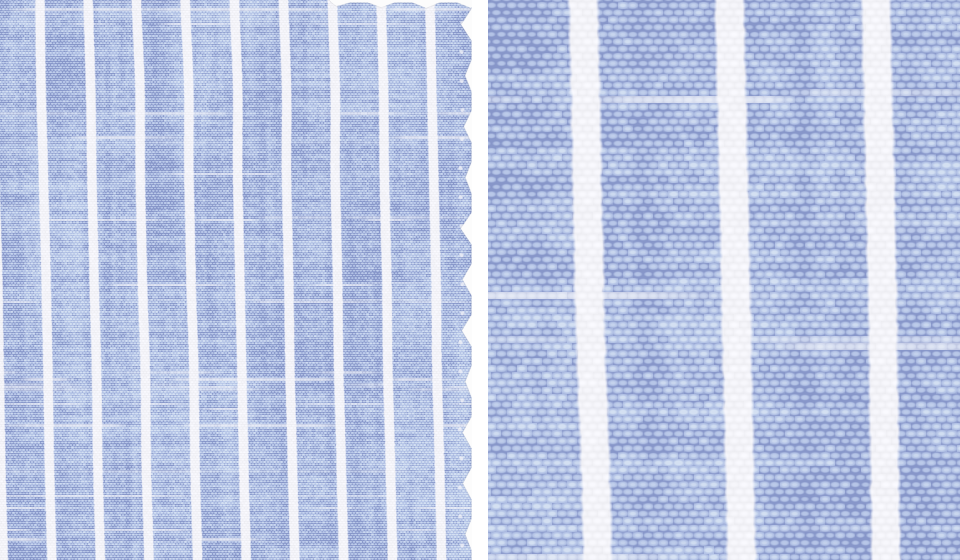
Left, the full canvas; right, a detail of the centre.
Write a Shadertoy shader that draws this texture.

```glsl
const float PITCH = 0.1033;       // stripe spacing, canvas width = 1
const float STRIPE_HALF = 0.0102; // half the width of a stripe
const vec2 THREADS = vec2(140.0, 195.0);

const vec3 DEEP_BLUE = vec3(0.53, 0.59, 0.79);
const vec3 MID_BLUE = vec3(0.71, 0.77, 0.905);
const vec3 PALE_BLUE = vec3(0.83, 0.88, 0.95);
const vec3 WHITE_YARN = vec3(0.955, 0.955, 0.975);
const vec3 PAPER = vec3(0.99);

float hash(vec2 p) {
    return fract(sin(dot(p, vec2(127.1, 311.7))) * 43758.5453);
}

float noise(vec2 p) {
    vec2 i = floor(p), f = fract(p);
    f = f * f * (3.0 - 2.0 * f);
    return mix(mix(hash(i), hash(i + vec2(1, 0)), f.x),
               mix(hash(i + vec2(0, 1)), hash(i + vec2(1, 1)), f.x), f.y);
}

// Coverage of a shape from its signed distance
float fill(float d, float blur) {
    return 1.0 - smoothstep(-blur, blur, d);
}

// Plain weave: rounded yarn crossings, staggered on alternate rows
float weave(vec2 p) {
    vec2 t = p * THREADS;
    t.x += 0.5 * mod(floor(t.y), 2.0);
    vec2 f = fract(t) - 0.5;
    float bump = 1.0 - smoothstep(0.1, 0.65, length(f * vec2(0.9, 1.1)));
    return bump + 0.45 * (hash(floor(t)) - 0.5);
}

// Thick, pale weft yarns that fade in and out along their rows
float slub(vec2 p) {
    float row = floor(p.y * THREADS.y);
    float along = noise(vec2(p.x * 9.0 + 50.0 * hash(vec2(row, 3.0)), row));
    return smoothstep(0.80, 0.98, hash(vec2(row, 7.0))) * smoothstep(0.35, 0.8, along);
}

// Stripes lean slightly and wander with the cloth
float stripeDistance(vec2 p, float height) {
    float wander = 0.005 * (noise(vec2(p.x * 3.0, p.y * 5.0)) - 0.5);
    float x = p.x - 0.1077 + 0.0231 * p.y / height + wander;
    float ragged = 0.0014 * (noise(p * THREADS) - 0.5);
    return abs(mod(x + 0.5 * PITCH, PITCH) - 0.5 * PITCH) - STRIPE_HALF + ragged;
}

// Depth of the cut along a pinked edge, varying from tooth to tooth
float pinking(float s, float spacing, float depth, float seed) {
    float t = s / spacing;
    float size = mix(0.4, 1.0, hash(vec2(floor(t), seed)));
    return depth * size * max(0.0, 1.0 - 3.2 * abs(fract(t) - 0.5));
}

// Row of pin holes beside the right edge
float pinHoles(vec2 p, float spacing) {
    float id = floor(p.y / spacing);
    vec2 q = vec2(p.x - 0.977 - 0.006 * (hash(vec2(id, 5.0)) - 0.5),
                  (fract(p.y / spacing) - 0.5) * spacing);
    return length(q) - 0.0042;
}

vec3 blueCloth(vec2 p) {
    float warp = noise(vec2(p.x * 70.0, p.y * 1.5)) - 0.5;
    float weft = noise(vec2(p.x * 6.0, p.y * 110.0)) - 0.5;
    float cloud = noise(p * vec2(12.0, 5.0)) - 0.5;
    float tone = 0.14 + 0.62 * weave(p) + 0.22 * warp + 0.28 * weft + 0.22 * cloud;
    vec3 c = mix(DEEP_BLUE, MID_BLUE, smoothstep(0.0, 0.5, tone));
    c = mix(c, PALE_BLUE, smoothstep(0.45, 0.95, tone));
    return mix(c, WHITE_YARN, 0.6 * slub(p));
}

void mainImage(out vec4 fragColor, in vec2 fragCoord) {
    vec2 p = fragCoord / iResolution.x;
    float height = iResolution.y / iResolution.x;
    float px = 1.0 / iResolution.x;

    // Striped cloth
    vec3 white = WHITE_YARN + 0.035 * (weave(p) - 0.5);
    float stripe = fill(stripeDistance(p, height), max(px, 0.0016));
    vec3 color = mix(blueCloth(p), white, stripe);

    // Pin holes
    color = mix(color, WHITE_YARN, 0.75 * fill(pinHoles(p, 0.0615), px));

    // Pinked right edge and top right corner
    float right = p.x - 0.999 + pinking(p.y, 0.108, 0.024, 1.0);
    float top = p.y - height + 0.005 + pinking(p.x, 0.095, 0.02, 2.0);
    top += 0.03 * (1.0 - smoothstep(0.66, 0.72, p.x)) * -1.0;
    float outside = max(right, top);
    color *= 1.0 - 0.12 * fill(abs(outside) - 0.001, 0.003);
    color = mix(PAPER, color, fill(outside, px));

    fragColor = vec4(clamp(color, 0.0, 1.0), 1.0);
}
```
